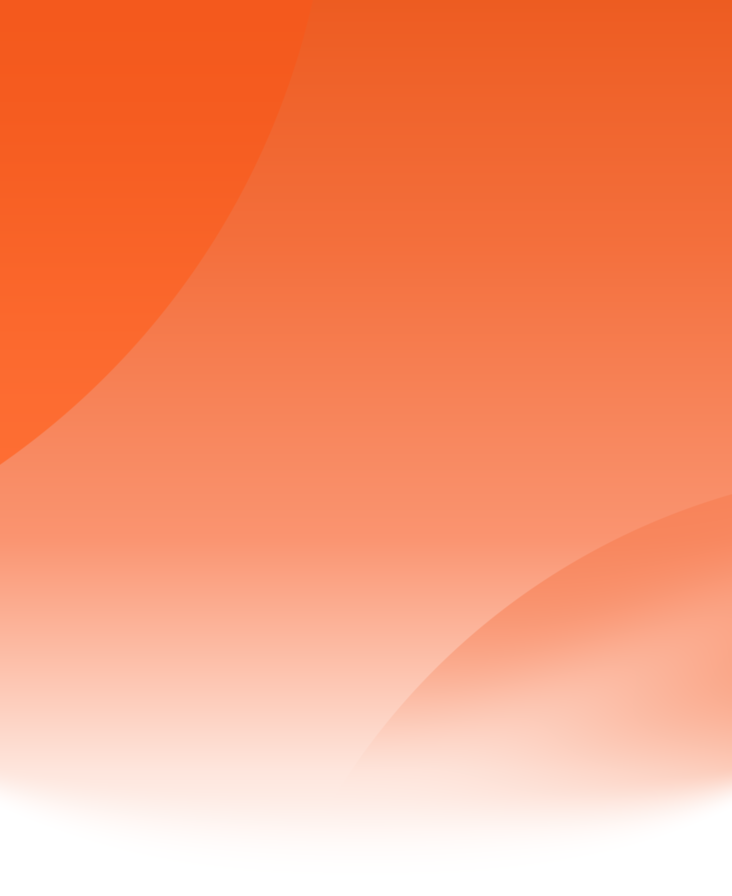
This background is drawn by a Shadertoy shader. Its source:

```glsl
// Warm orange backdrop that fades downward into white.
// Two large discs overlap a vertical gradient; a soft diagonal glow crosses
// the lower disc, and a bowl-shaped white haze closes the bottom.

float ramp(float a, float b, float x) {
    return clamp((x - a) / (b - a), 0.0, 1.0);
}

// Antialiased coverage of a disc
float disc(vec2 p, vec2 center, float radius) {
    float pixel = 1.0 / iResolution.y;
    return 1.0 - smoothstep(-pixel, pixel, length(p - center) - radius);
}

// Vertical gradient, depth running from 0 at the top to 1 at the bottom
vec3 backdrop(float depth) {
    vec3 col = mix(vec3(0.93, 0.36, 0.13), vec3(0.955, 0.435, 0.235), ramp(0.0, 0.27, depth));
    col = mix(col, vec3(0.98, 0.58, 0.44), ramp(0.27, 0.60, depth));
    col = mix(col, vec3(0.99, 0.74, 0.65), ramp(0.60, 0.73, depth));
    col = mix(col, vec3(0.995, 0.90, 0.865), ramp(0.73, 0.86, depth));
    return mix(col, vec3(1.0), ramp(0.86, 0.99, depth));
}

void mainImage(out vec4 fragColor, in vec2 fragCoord) {
    // Height-based units, measured from the top left
    vec2 p = vec2(fragCoord.x, iResolution.y - fragCoord.y) / iResolution.y;
    vec3 col = backdrop(p.y);

    // Saturated disc at the upper left
    vec3 vivid = mix(vec3(0.957, 0.35, 0.114), vec3(0.995, 0.43, 0.20), smoothstep(0.0, 0.55, p.y));
    col = mix(col, vivid, disc(p, vec2(-0.4906, -0.1885), 0.8607));

    // Translucent disc at the lower right, thinned by a diagonal glow
    float across = dot(p - vec2(0.70, 0.74), vec2(0.468, 0.884)) / 0.06;
    float glow = 0.6 * exp(-across * across);
    float fade = 1.0 - smoothstep(0.62, 0.95, p.y - 0.25 * (p.x - 0.55));
    float veil = 0.5 * fade * (1.0 - glow);
    col = mix(col, vec3(0.965, 0.47, 0.29), veil * disc(p, vec2(1.030, 1.292), 0.7705));

    // White haze, higher at the sides and softer in the middle
    float side = 2.0 * fragCoord.x / iResolution.x - 1.0;
    float bowl = 1.0 - side * side;
    float hazeEnd = 0.905 + 0.10 * bowl;
    float haze = smoothstep(hazeEnd - 0.05 - 0.07 * bowl, hazeEnd, p.y);
    col = mix(col, vec3(1.0), haze);

    fragColor = vec4(col, 1.0);
}
```
